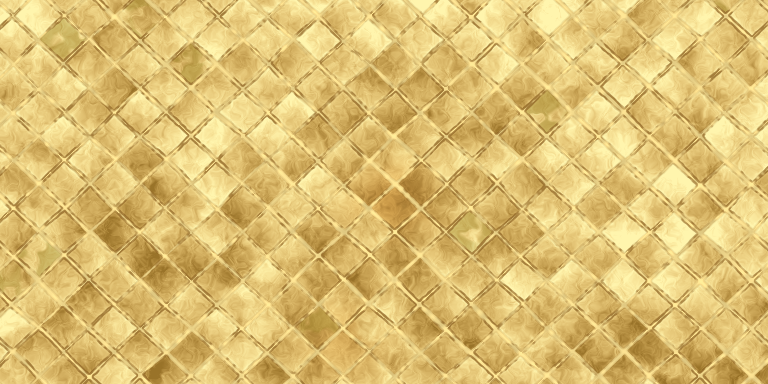
This texture is drawn by a Shadertoy shader. Its source:

```glsl
// Gold leaf mosaic: a diagonal lattice of slightly uneven square tiles in pale grout.
// Each tile gets its own tone, tilt and hammered foil relief from value noise;
// a three-colour curve turns tone into gold, then seams and patina are laid over.

#define PITCH vec2(0.1325, 0.1250)   // diamond width and height, canvas height = 1
#define ANCHOR vec2(1.0286, 0.4580)  // centre of one tile
#define HALF_TILE vec2(0.440, 0.458) // half sides of a tile within its cell
#define CORNER 0.035                 // corner radius
#define WOBBLE 0.075                 // waviness of the tile rows
#define TONE 0.56                    // mean brightness of the foil
#define TILE_VARIATION 0.50          // tone spread between tiles
#define TILT 0.38                    // reflection gradient across a tile
#define RELIEF 0.80                  // strength of the hammered surface
#define SEAM_WEAR 0.75               // dark dirt along tile edges
#define PATINA 0.60                  // amber staining

const vec3 GOLD_DARK  = vec3(0.60, 0.45, 0.16);
const vec3 GOLD_MID   = vec3(0.94, 0.775, 0.44);
const vec3 GOLD_LIGHT = vec3(1.00, 0.96, 0.68);
const vec3 GROUT      = vec3(0.97, 0.87, 0.56);
const vec3 SEAM       = vec3(0.55, 0.38, 0.13);
const vec3 AMBER      = vec3(0.71, 0.48, 0.16);
const vec3 OLIVE      = vec3(0.62, 0.53, 0.17);

float hash(vec2 p) {
    vec3 q = fract(vec3(p.xyx) * 0.1031);
    q += dot(q, q.yzx + 33.33);
    return fract((q.x + q.y) * q.z);
}

float noise(vec2 p) {
    vec2 i = floor(p), f = fract(p);
    f = f * f * (3.0 - 2.0 * f);
    return mix(mix(hash(i), hash(i + vec2(1, 0)), f.x),
               mix(hash(i + vec2(0, 1)), hash(i + vec2(1, 1)), f.x), f.y);
}

float fbm(vec2 p) {
    float sum = 0.0, amp = 0.5;
    for (int i = 0; i < 4; i++) {
        sum += amp * noise(p);
        p = mat2(1.6, 1.2, -1.2, 1.6) * p + 7.3;
        amp *= 0.5;
    }
    return sum;
}

float roundBox(vec2 p, vec2 halfSize, float r) {
    vec2 a = abs(p) - halfSize + r;
    return length(max(a, 0.0)) + min(max(a.x, a.y), 0.0) - r;
}

vec3 goldRamp(float t) {
    t = clamp(t, 0.0, 1.0);
    return mix(mix(GOLD_DARK, GOLD_MID, t), mix(GOLD_MID, GOLD_LIGHT, t), t);
}

// Soft round patch of staining
float patch2(vec2 p, vec2 centre, float radius) {
    vec2 d = (p - centre) / radius;
    return exp(-dot(d, d));
}

void mainImage(out vec4 fragColor, in vec2 fragCoord) {
    vec2 p = fragCoord / iResolution.y;
    float aa = 0.7 * length(1.0 / PITCH) / iResolution.y;

    // Diagonal lattice with gently wavering rows
    vec2 s = (p - ANCHOR) / PITCH;
    vec2 uv = vec2(s.x + s.y, s.x - s.y) + 0.5;
    uv += WOBBLE * (vec2(noise(p * 9.0), noise(p * 9.0 + 41.0)) - 0.5);
    vec2 id = floor(uv), key = id + 60.0;
    float rnd = hash(key), rnd2 = hash(key + 137.0), rnd3 = hash(key + 271.0);

    // Tile outline, each one shifted, turned and sized a little differently
    vec2 q = uv - id - 0.5 + 0.03 * (vec2(rnd2, rnd3) - 0.5);
    q += 0.07 * (rnd - 0.5) * vec2(-q.y, q.x);
    vec2 rowWidth = vec2(hash(vec2(key.x, 3.0)), hash(vec2(9.0, key.y))) - 0.5;
    float d = roundBox(q, HALF_TILE + 0.03 * rowWidth, CORNER);
    d += 0.025 * (noise(uv * 9.0) - 0.5);

    // Foil relief: light from the upper left on warped noise, plus creases
    vec2 f = q * 2.6 + key * 5.7;
    f += 0.9 * vec2(noise(f * 1.7), noise(f * 1.7 + 19.0));
    float relief = fbm(f * 1.8) - fbm(f * 1.8 + vec2(0.18, 0.22));
    float crease = pow(1.0 - abs(2.0 * noise(f * 2.3 + 53.0) - 1.0), 9.0);
    float cloud = fbm(f * 0.8 + 31.0) - 0.47;

    // Tone: broad lighting, tile tone, tilt and surface detail
    float angle = 6.2832 * rnd2;
    float tone = TONE + 0.18 * (p.y - 0.5) + 0.30 * (noise(p * 2.7 + 5.0) - 0.5);
    tone -= 0.14 * patch2(p, vec2(1.08, 0.42), 0.28);
    tone += TILE_VARIATION * (rnd - 0.5);
    tone += TILT * dot(q, vec2(cos(angle), sin(angle)));
    tone += RELIEF * (relief * 0.8 + cloud * 0.75) + 0.10 * crease * (rnd3 - 0.2);
    tone += 0.10 * smoothstep(-0.10, -0.02, d);
    vec3 col = goldRamp(tone);

    // Amber stains cluster in two areas; a few tiles turn olive
    float stain = patch2(p, vec2(1.02, 0.47), 0.12) + 0.7 * patch2(p, vec2(0.89, 0.12), 0.12);
    stain *= smoothstep(0.25, 0.65, 0.5 * rnd3 + 0.7 * fbm(p * 22.0));
    col = mix(col, AMBER * (0.75 + 0.5 * tone), PATINA * min(stain, 1.0));
    col = mix(col, OLIVE, 0.45 * step(0.965, rnd3) * smoothstep(0.3, 0.6, noise(f)));

    // Pale grout, then broken dark seams on the tile edges
    vec3 grout = GROUT * (0.90 + 0.18 * noise(uv * 6.0));
    col = mix(col, grout, smoothstep(-aa, aa, d));
    float wear = smoothstep(0.35, 0.75, 0.6 * noise(uv * 2.1 + 80.0) + 0.4 * noise(uv * 11.0));
    float edge = 1.0 - smoothstep(0.012, 0.03 + aa, abs(d - 0.005));
    col = mix(col, SEAM, SEAM_WEAR * edge * (0.15 + 0.85 * wear));

    fragColor = vec4(clamp(col, 0.0, 1.0), 1.0);
}
```
